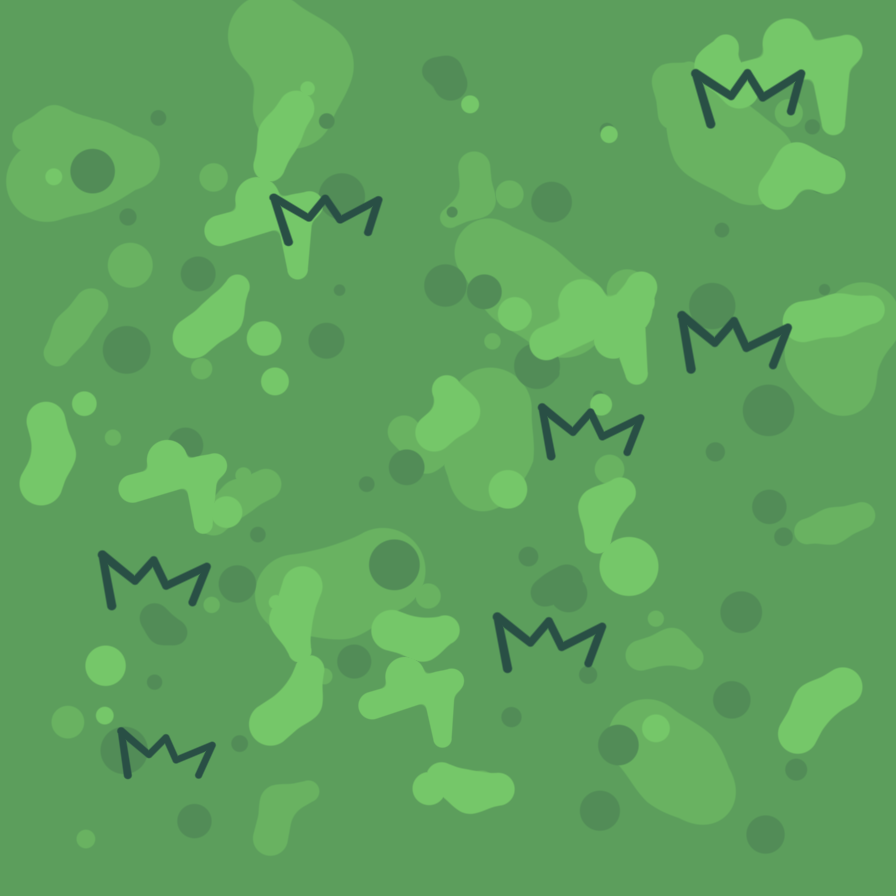
Give the GLSL for this texture, as a WebGL 2 fragment shader.

```glsl
#version 300 es
precision highp float;

uniform vec2 u_resolution;
out vec4 fragColor;

vec4 random(float n) {
    vec4 q = fract(n * vec4(0.1031, 0.1030, 0.0973, 0.1099));
    q += dot(q, q.wzxy + 33.33);
    return fract((q.xxyz + q.yzzw) * q.zywx);
}

mat2 rotation(float angle) {
    float c = cos(angle), s = sin(angle);
    return mat2(c, s, -s, c);
}

// Evenly spread positions, loosened by a random offset
vec2 spot(float i, float seed) {
    vec2 start = random(seed * 91.7).xy;
    vec2 jitter = 0.14 * random(seed * 53.1 + i).zw;
    return 0.06 + 0.88 * fract(start + i * vec2(0.7549, 0.5698) + jitter);
}

float smoothUnion(float a, float b, float k) {
    float h = max(k - abs(a - b), 0.0) / k;
    return min(a, b) - h * h * k * 0.25;
}

// Capsule with a different radius at each end
float limb(vec2 p, vec2 a, vec2 b, float ra, float rb) {
    vec2 ab = b - a;
    float h = clamp(dot(p - a, ab) / dot(ab, ab), 0.0, 1.0);
    return length(p - a - ab * h) - mix(ra, rb, h);
}

float dots(vec2 p, int count, float seed, float smallest, float largest) {
    float d = 1.0;
    for (int i = 0; i < count; i++) {
        float t = random(seed * 17.3 + float(i)).x;
        d = min(d, length(p - spot(float(i), seed)) - mix(smallest, largest, t * t));
    }
    return d;
}

// Two limbs that meet at a bent elbow
float strokes(vec2 p, int count, float seed, float reach, float radius) {
    float d = 1.0;
    for (int i = 0; i < count; i++) {
        vec4 r = random(seed * 29.9 + float(i));
        vec2 q = rotation(r.x * 6.2832) * (p - spot(float(i), seed));
        float bend = (r.y - 0.5) * 2.8;
        vec2 tip = reach * mix(0.6, 1.2, r.w) * vec2(cos(bend), sin(bend));
        float first = limb(q, vec2(0), vec2(-reach, 0), radius, radius * mix(0.6, 1.2, r.z));
        float second = limb(q, vec2(0), tip, radius, radius * mix(0.65, 1.15, r.w));
        d = min(d, smoothUnion(first, second, radius * 0.6));
    }
    return d;
}

// Round head, crossing arm and hanging leg
float sprigs(vec2 p, int count, float seed) {
    float d = 1.0;
    for (int i = 0; i < count; i++) {
        vec4 r = random(seed * 41.3 + float(i));
        vec2 q = rotation((r.x - 0.5) * 0.7) * (p - spot(float(i), seed)) / mix(0.8, 1.1, r.y);
        float head = length(q - vec2(-0.012, 0.022)) - 0.026;
        float arm = limb(q, vec2(-0.058, -0.012), vec2(0.048, 0.012), 0.018, 0.016);
        float leg = limb(q, vec2(0.03, 0.0), vec2(0.03, -0.062), 0.021, 0.012);
        d = min(d, smoothUnion(smoothUnion(head, arm, 0.01), leg, 0.01));
    }
    return d;
}

// Zigzag outlines of grass
float tufts(vec2 p, int count, float seed) {
    vec2 zigzag[7] = vec2[7](
        vec2(-0.036, -0.033), vec2(-0.054, 0.019), vec2(-0.016, -0.003), vec2(0.0, 0.022),
        vec2(0.017, -0.003), vec2(0.056, 0.024), vec2(0.047, -0.016));
    float d = 1.0;
    for (int i = 0; i < count; i++) {
        vec4 r = random(seed * 67.7 + float(i));
        vec2 q = rotation((r.x - 0.5) * 0.45) * (p - spot(float(i), seed)) / mix(0.9, 1.1, r.y);
        q.y /= mix(0.85, 1.05, r.z);
        for (int k = 0; k < 6; k++) {
            float thick = k < 2 ? 0.0048 : 0.0042;
            d = min(d, limb(q, zigzag[k], zigzag[k + 1], thick, 0.0042));
        }
    }
    return d;
}

void main() {
    vec2 p = gl_FragCoord.xy / u_resolution.y;
    float soft = 1.1 / u_resolution.y;
    vec3 color = vec3(0.36, 0.62, 0.36);

    // Broad pale patches
    float patches = strokes(p, 8, 3.0, 0.05, 0.045);
    patches = min(patches, strokes(p, 9, 5.0, 0.036, 0.018));
    patches = min(patches, dots(p, 18, 7.0, 0.009, 0.026));
    color = mix(color, vec3(0.41, 0.70, 0.38), smoothstep(soft, -soft, patches));

    // Shaded spots
    float shade = dots(p, 25, 11.0, 0.019, 0.029);
    shade = min(shade, dots(p, 24, 13.0, 0.006, 0.013));
    shade = min(shade, strokes(p, 4, 17.0, 0.014, 0.016));
    color = mix(color, vec3(0.32, 0.55, 0.34), smoothstep(soft, -soft, shade));

    // Bright leaves
    float leaves = strokes(p, 14, 19.0, 0.036, 0.021);
    leaves = min(leaves, sprigs(p, 5, 23.0));
    leaves = min(leaves, dots(p, 18, 29.0, 0.008, 0.035));
    color = mix(color, vec3(0.46, 0.78, 0.41), smoothstep(soft, -soft, leaves));

    // Dark grass on top
    color = mix(color, vec3(0.16, 0.31, 0.27), smoothstep(soft, -soft, tufts(p, 7, 31.0)));

    fragColor = vec4(color, 1.0);
}
```
